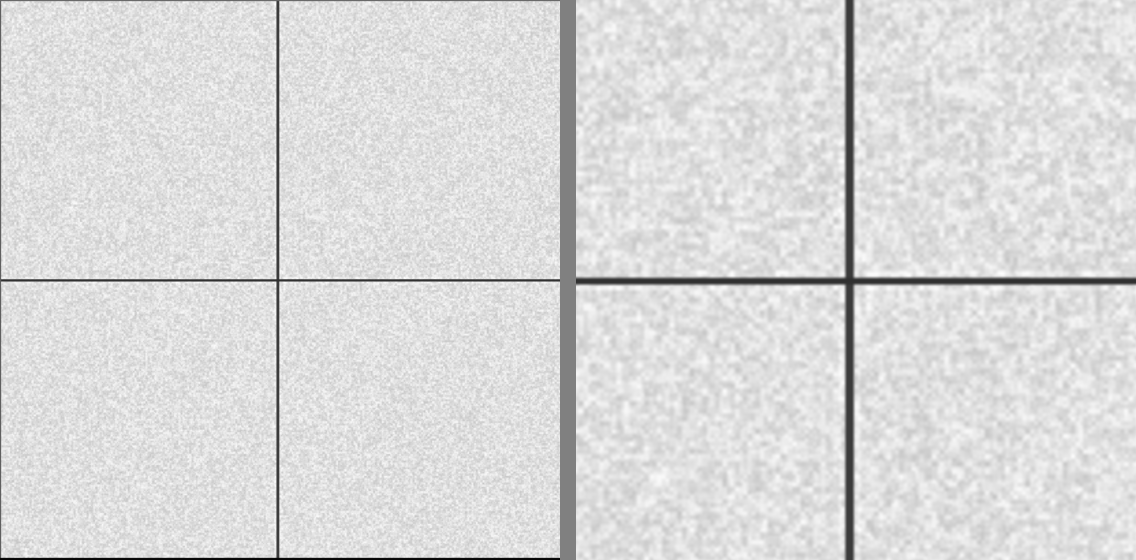
Left: the whole. Right: its middle third, enlarged.
A three.js fragment shader for this pattern:

```glsl
// Two by two pale speckled square tiles with thin dark joints.
varying vec2 vUv;

float hash(vec2 p) {
  vec3 q = fract(p.xyx * vec3(0.1031, 0.1030, 0.0973));
  q += dot(q, q.yzx + 33.33);
  return fract((q.x + q.y) * q.z);
}

float valueNoise(vec2 p) {
  vec2 cell = floor(p);
  vec2 f = fract(p);
  f = f * f * (3.0 - 2.0 * f);
  float low = mix(hash(cell), hash(cell + vec2(1.0, 0.0)), f.x);
  float high = mix(hash(cell + vec2(0.0, 1.0)), hash(cell + 1.0), f.x);
  return mix(low, high, f.y);
}

// Soft line coverage at a distance from its centre
float joint(float distanceToLine, float halfWidth) {
  return 1.0 - smoothstep(halfWidth - 0.0014, halfWidth + 0.0014, abs(distanceToLine));
}

void main() {
  // Fine grain with faint broad clouding
  float grain = 0.65 * valueNoise(vUv * 256.0)
              + 0.35 * valueNoise(vUv * 410.0 + 71.0) - 0.5;
  float cloud = valueNoise(vUv * 28.0 + 19.0) - 0.5;
  float shade = 0.877 + 0.21 * grain + 0.012 * cloud;

  // Pale rims beside the central joints
  float across = vUv.x - 0.4962;
  float up = vUv.y - 0.4993;
  float rim = max(joint(abs(across) - 0.0052, 0.0012), joint(abs(up) - 0.0045, 0.0012));
  shade += 0.035 * rim;

  // Central joints
  shade = mix(shade, 0.23, joint(across, 0.0025));
  shade = mix(shade, 0.19, joint(up, 0.0020));

  // Outer joints: left and top are faint, bottom is nearly black
  shade = mix(shade, 0.36, joint(vUv.x, 0.0020));
  shade = mix(shade, 0.40, joint(vUv.y - 1.0, 0.0020));
  shade = mix(shade, 0.02, joint(vUv.y, 0.0038));

  gl_FragColor = vec4(vec3(clamp(shade, 0.0, 1.0)), 1.0);
}
```
